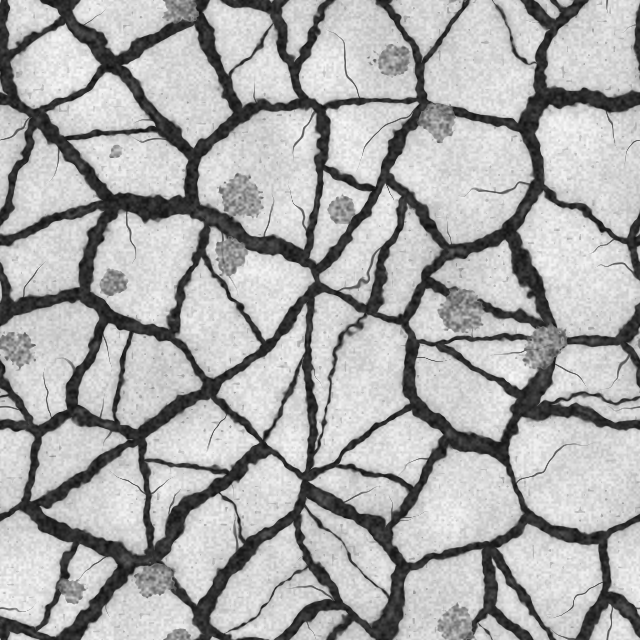
This texture is drawn by a WebGL 2 fragment shader. Its source:

```glsl
#version 300 es
precision highp float;

#define CELLS 6.0
#define CRACK_MIN 0.0045
#define CRACK_MAX 0.0135
#define SPLIT_CHANCE 0.7
#define HAIR_CHANCE 0.6
#define BEND 0.05
#define TUFT_CELLS 6.0
#define TUFT_CHANCE 0.5
#define PLATE_TONE 0.855
#define CRACK_TONE 0.165

uniform vec2 u_resolution;
out vec4 fragColor;

const float TAU = 6.2831853;

// Three random values for a lattice cell that wraps after `period` cells
vec3 hash3(vec2 cell, float period, uint salt) {
    uvec3 v = uvec3(uvec2(mod(cell + 0.5, period)), salt);
    v = v * 1664525u + 1013904223u;
    for (int i = 0; i < 2; i++) {
        v.x += v.y * v.z;
        v.y += v.z * v.x;
        v.z += v.x * v.y;
        v ^= v >> 16u;
    }
    return vec3(v) / 4294967295.0;
}

// Tiling value noise, three independent channels
vec3 noise3(vec2 p, float period, uint salt) {
    vec2 q = p * period, c = floor(q), f = q - c;
    f = f * f * (3.0 - 2.0 * f);
    vec3 low = mix(hash3(c, period, salt), hash3(c + vec2(1, 0), period, salt), f.x);
    vec3 high = mix(hash3(c + vec2(0, 1), period, salt), hash3(c + vec2(1, 1), period, salt), f.x);
    return mix(low, high, f.y);
}

float fbm(vec2 p, float period, uint salt) {
    float sum = 0.0, amp = 0.5;
    for (int i = 0; i < 4; i++) {
        sum += amp * noise3(p, period, salt + uint(i)).x;
        period *= 2.0;
        amp *= 0.5;
    }
    return sum / 0.9375;
}

vec2 nucleus(vec2 cell) {
    return cell + 0.08 + 0.84 * hash3(cell, CELLS, 1u).xy;
}

// x: signed distance to the nearest open crack, y: hairline strength
vec2 crackedGround(vec2 p) {
    vec2 q = p * CELLS, base = floor(q), home = base, toHome = vec2(9.0);
    for (int j = -1; j <= 1; j++)
    for (int i = -1; i <= 1; i++) {
        vec2 cell = base + vec2(i, j), r = nucleus(cell) - q;
        if (dot(r, r) < dot(toHome, toHome)) { toHome = r; home = cell; }
    }

    // Borders between plates, each pair with its own width
    float gap = 1.0;
    for (int j = -2; j <= 2; j++)
    for (int i = -2; i <= 2; i++) {
        if (i == 0 && j == 0) continue;
        vec2 cell = home + vec2(i, j), r = nucleus(cell) - q;
        float border = dot(0.5 * (toHome + r), normalize(r - toHome)) / CELLS;
        vec2 pair = mod(home, CELLS) + mod(cell, CELLS);
        gap = min(gap, border - mix(CRACK_MIN, CRACK_MAX, hash3(pair, 64.0, 2u).x));
    }

    // A narrower crack splits some plates in two
    vec2 local = -toHome / CELLS;
    vec3 h = hash3(home, CELLS, 3u);
    vec2 normal = vec2(cos(h.x * TAU), sin(h.x * TAU));
    float width = mix(0.0015, 0.0075, h.z) * (0.5 + noise3(p, 9.0, 4u).x);
    if (h.y < SPLIT_CHANCE) gap = min(gap, abs(dot(local, normal)) - width);

    // Hairlines run from inside the plate towards its rim
    float hair = 0.0;
    vec2 wiggle = 0.022 * (noise3(p, 26.0, 5u).xy - 0.5);
    for (uint k = 0u; k < 3u; k++) {
        vec3 g = hash3(home, CELLS, 6u + k);
        vec2 dir = vec2(cos(g.x * TAU), sin(g.x * TAU)), x = local + wiggle;
        float along = dot(x, dir), across = abs(dot(x, vec2(-dir.y, dir.x)));
        float reach = smoothstep(0.0, 0.05, along - 0.03 * g.z);
        float line = smoothstep(0.0006 + 0.0018 * reach, 0.0004, across) * reach;
        hair = max(hair, line * step(g.y, HAIR_CHANCE));
    }
    return vec2(gap, hair);
}

// Cover of the scattered dry tufts
float tuftCover(vec2 p) {
    vec2 q = p * TUFT_CELLS, base = floor(q);
    float cover = 0.0, ragged = 0.03 * (fbm(p, 32.0, 20u) - 0.5);
    for (int j = -1; j <= 1; j++)
    for (int i = -1; i <= 1; i++) {
        vec2 cell = base + vec2(i, j);
        vec3 h = hash3(cell, TUFT_CELLS, 21u);
        float radius = mix(0.018, 0.058, h.z * h.z);
        float d = length(cell + h.xy - q) / TUFT_CELLS + ragged;
        float present = step(hash3(cell, TUFT_CELLS, 22u).x, TUFT_CHANCE);
        cover = max(cover, present * smoothstep(radius, radius * 0.45, d));
    }
    return cover;
}

void main() {
    vec2 p = gl_FragCoord.xy / u_resolution;
    float soft = max(0.0018, 0.8 / u_resolution.y);
    vec3 grain = noise3(p, 256.0, 30u), grit = noise3(p, 150.0, 31u);

    // Bend the cracks and roughen their rims
    vec2 bent = p + BEND * (noise3(p, 8.0, 32u).xy - 0.5)
                  + 0.016 * (noise3(p, 25.0, 33u).xy - 0.5)
                  + 0.007 * (noise3(p, 80.0, 34u).xy - 0.5);
    vec2 ground = crackedGround(bent);
    float gap = ground.x + 0.003 * (grit.x - 0.5);

    // Pale, mottled plates with slightly dusky rims and small pits
    float plate = PLATE_TONE + 0.2 * (fbm(p, 10.0, 40u) - 0.5) + 0.13 * (grain.x - 0.5);
    plate -= 0.16 * exp(-max(gap, 0.0) / 0.005);
    plate -= 0.22 * smoothstep(0.84, 0.97, grit.y) * noise3(p, 14.0, 45u).x;
    plate = mix(plate, 0.24, 0.8 * ground.y);

    // Dark crack floor, crumbly in the wide parts
    float crumbs = smoothstep(0.003, 0.01, -gap) * smoothstep(0.45, 0.8, fbm(p, 24.0, 46u));
    float pit = CRACK_TONE + 0.13 * (grit.z - 0.5) + 0.1 * (grain.y - 0.5) + 0.14 * crumbs;
    float tone = mix(pit, plate, smoothstep(-soft, soft, gap));

    // Stippled tufts lie over plates and cracks
    float speck = 0.5 * (grain.z + noise3(p, 200.0, 47u).x);
    float tuft = smoothstep(0.0, 0.3, tuftCover(p) - 0.75 * speck);
    tone = mix(tone, 0.22 + 0.62 * speck, 0.85 * tuft);

    fragColor = vec4(vec3(clamp(tone, 0.0, 1.0)), 1.0);
}
```
